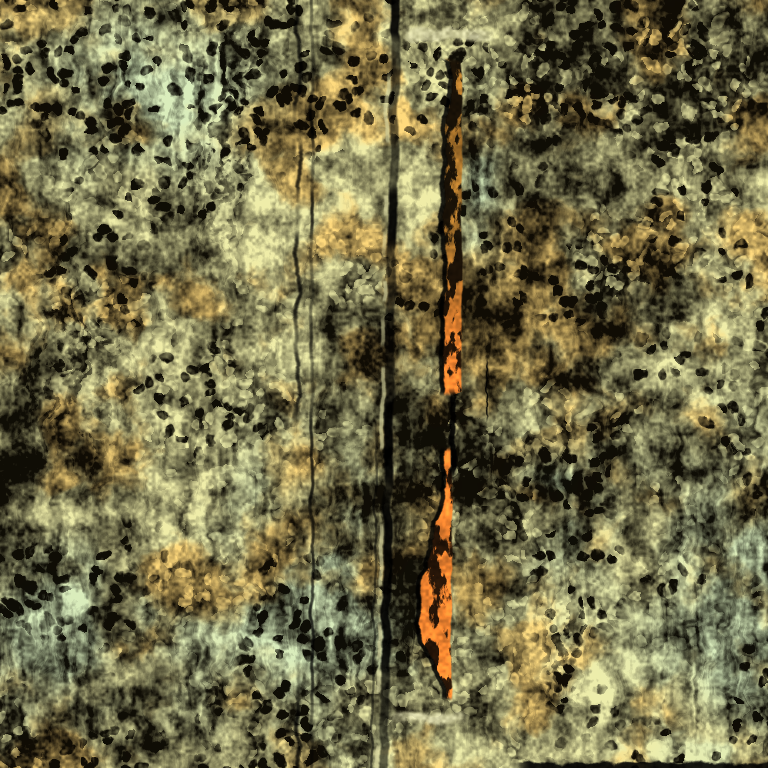
A Shadertoy shader for this texture:

```glsl
float hash(vec2 p) {
    vec3 q = fract(p.xyx * vec3(0.1031, 0.1030, 0.0973));
    q += dot(q, q.yzx + 33.33);
    return fract((q.x + q.y) * q.z);
}

float noise(vec2 p) {
    vec2 i = floor(p), f = fract(p);
    f = f * f * (3.0 - 2.0 * f);
    return mix(mix(hash(i), hash(i + vec2(1, 0)), f.x),
               mix(hash(i + vec2(0, 1)), hash(i + vec2(1, 1)), f.x), f.y);
}

float fbm(vec2 p) {
    float sum = 0.0, weight = 0.516;
    for (int i = 0; i < 5; i++) {
        sum += weight * noise(p);
        p = mat2(1.6, 1.2, -1.2, 1.6) * p + 17.3;
        weight *= 0.5;
    }
    return sum;
}

// Distance to the nearest scattered chip centre, and that chip's random value
vec2 chips(vec2 p) {
    vec2 cell = floor(p), nearest = vec2(9.0, 0.0);
    for (int y = -1; y <= 1; y++)
    for (int x = -1; x <= 1; x++) {
        vec2 c = cell + vec2(x, y);
        vec2 centre = c + vec2(hash(c), hash(c + 57.0));
        float d = length(p - centre);
        if (d < nearest.x) nearest = vec2(d, hash(c + 113.0));
    }
    return nearest;
}

float band(float x, float lo, float hi, float soft) {
    return smoothstep(lo - soft, lo + soft, x) * (1.0 - smoothstep(hi - soft, hi + soft, x));
}

float blob(vec2 p, vec2 centre, vec2 size) {
    vec2 d = (p - centre) / size;
    return exp(-dot(d, d));
}

void mainImage(out vec4 fragColor, in vec2 fragCoord) {
    vec2 uv = fragCoord / iResolution.xy;
    vec2 warp = vec2(fbm(uv * 40.0), fbm(uv * 40.0 + 71.0)) - 0.5;
    vec2 p = uv + 0.02 * warp;

    // Bare bluish areas, where streaks replace the flaking
    float bare = blob(uv, vec2(0.40, 0.22), vec2(0.17, 0.16))
               + blob(uv, vec2(0.98, 0.20), vec2(0.14, 0.20))
               + blob(uv, vec2(0.20, 0.88), vec2(0.13, 0.10))
               + blob(uv, vec2(0.63, 0.77), vec2(0.03, 0.09))
               + blob(uv, vec2(0.72, 0.34), vec2(0.08, 0.07))
               + blob(uv, vec2(0.08, 0.18), vec2(0.12, 0.10));
    bare = clamp(bare * 1.3 * smoothstep(0.25, 0.6, fbm(uv * 12.0 + 5.0)), 0.0, 1.0);

    // Weathered tone: broad stains, mottling, grain and vertical streaks
    float stain = fbm(p * 5.5 + 3.0);
    float mottle = fbm(p * 42.0 + 20.0);
    float grain = noise(uv * 230.0) - 0.5;
    float streak = fbm(vec2(p.x * 130.0, uv.y * 9.0)) - 0.5;
    float tone = 0.49 + 1.25 * (stain - 0.5) + 1.25 * (mottle - 0.5) + 0.35 * grain;
    tone += streak * mix(0.5, 1.1, bare) + 0.09 * bare;
    tone -= 0.22 * blob(uv, vec2(0.57, 0.50), vec2(0.05, 0.13));
    tone -= 0.20 * blob(uv, vec2(0.86, 0.58), vec2(0.07, 0.09));
    tone -= 0.15 * blob(uv, vec2(0.13, 0.77), vec2(0.09, 0.07));
    tone += 0.15 * blob(uv, vec2(0.72, 0.65), vec2(0.10, 0.06));

    // Crisp pale flakes and black pits
    vec2 flake = chips(p * 75.0);
    vec2 pit = chips(p * 62.0 + 31.0);
    float flaking = smoothstep(0.42, 0.58, fbm(uv * 9.0 + 40.0)) * (1.0 - 0.7 * bare);
    float flakeMask = (1.0 - smoothstep(0.42, 0.58, flake.x)) * step(0.55, flake.y) * flaking;
    tone = mix(tone, 0.70 + 0.25 * flake.y + 0.5 * grain, 0.62 * flakeMask);
    float pitting = smoothstep(0.40, 0.62, fbm(uv * 8.0 + 80.0));
    float pitMask = (1.0 - smoothstep(0.32, 0.50, pit.x)) * step(0.62, pit.y) * pitting;
    tone -= 0.65 * pitMask;

    // Dark brushed scratches, slightly slanted
    float scratch = noise(vec2((uv.x - 0.12 * uv.y) * 130.0, uv.y * 14.0) + 60.0 * warp * 0.1);
    float scratched = blob(uv, vec2(0.29, 0.86), vec2(0.04, 0.17))
                    + blob(uv, vec2(0.73, 0.16), vec2(0.025, 0.07))
                    + 0.6 * blob(uv, vec2(0.10, 0.52), vec2(0.07, 0.14));
    tone -= 0.6 * scratched * smoothstep(0.45, 0.7, scratch);
    tone = clamp(tone, 0.0, 1.0);

    // Olive to cream, tinted ochre or grey-blue
    vec3 color = mix(vec3(0.06, 0.05, 0.02), vec3(0.94, 0.93, 0.66), tone);
    float ochre = smoothstep(0.46, 0.64, fbm(p * 13.0 + 90.0)) * (1.0 - bare);
    color *= mix(vec3(1.0), vec3(1.07, 0.92, 0.74), ochre);
    color = mix(color, color * vec3(0.91, 1.0, 1.12), bare);

    // Pale scraped bars
    float rough = 0.012 * (fbm(uv * 60.0) - 0.5);
    float bars = band(uv.x + rough, 0.53, 0.64, 0.010) * band(uv.y + rough, 0.948, 0.962, 0.003)
               + band(uv.x + rough, 0.515, 0.60, 0.015) * band(uv.y + rough, 0.059, 0.071, 0.004);
    color = mix(color, vec3(0.86, 0.85, 0.66) + 0.25 * grain, 0.8 * bars);

    // Main groove with a lit left lip, and two thin seams
    float wobble = 0.008 * (fbm(vec2(uv.y * 35.0, 4.0)) - 0.5);
    float g = uv.x - 0.498 - 0.016 * uv.y + wobble;
    float lip = band(g, -0.010, -0.005, 0.0015) * smoothstep(0.38, 0.55, noise(uv * vec2(20.0, 45.0)));
    color = mix(color, vec3(0.84, 0.83, 0.62), 0.65 * lip);
    float wear = smoothstep(0.22, 0.42, noise(vec2(uv.y * 14.0, 8.0)));
    color *= 1.0 - 0.92 * band(g, -0.004, 0.007, 0.002) * mix(0.65, 1.0, wear);
    color *= 1.0 - 0.5 * band(g, -0.016, -0.013, 0.001) * (1.0 - smoothstep(0.35, 0.5, uv.y));
    float seamWear = smoothstep(0.25, 0.6, noise(vec2(uv.y * 18.0, 30.0)));
    color *= 1.0 - 0.75 * band(uv.x + wobble, 0.404, 0.408, 0.0015) * mix(0.5, 1.0, seamWear);
    color *= 1.0 - 0.75 * band(uv.x + 2.0 * wobble, 0.385, 0.390, 0.002) * (1.0 - 0.8 * seamWear);

    // Rust strip: narrow above, swelling to a spear point below
    float jag = 0.014 * (fbm(vec2(uv.y * 38.0, 12.0)) - 0.5);
    float upper = band(uv.y, 0.487, 0.922, 0.004);
    float lower = band(uv.y, 0.09, 0.415, 0.004);
    float swell = smoothstep(0.085, 0.20, uv.y) * (1.0 - smoothstep(0.20, 0.40, uv.y));
    float taper = 1.0 - smoothstep(0.80, 0.925, uv.y);
    float right = mix(0.588, 0.601, upper);
    float left = mix(0.580 - 0.034 * swell, 0.588 - 0.010 * taper, upper) + jag;
    float strip = max(upper, lower);
    float rust = band(uv.x, left, right + 0.4 * jag, 0.0015) * strip;
    float rim = band(uv.x, left - 0.005, left + 0.001, 0.0015) * strip;
    float aged = smoothstep(0.52, 0.70, uv.y);
    vec3 rustColor = mix(vec3(0.95, 0.52, 0.19), vec3(0.66, 0.45, 0.17), aged);
    rustColor *= 0.72 + 0.6 * mottle + 0.35 * grain;
    float rot = smoothstep(0.54, 0.66, fbm(uv * vec2(90.0, 45.0) + 8.0) + 0.10 * aged);
    rustColor *= 1.0 - 0.85 * rot;
    color = mix(color, rustColor, rust);
    color *= 1.0 - 0.85 * rim;

    // Cracks and the dark lower edge
    float crack = band(uv.x + jag, 0.585, 0.592, 0.0015) * band(uv.y, 0.38, 0.49, 0.01);
    crack += band(uv.x + jag, 0.632, 0.634, 0.001) * band(uv.y, 0.455, 0.53, 0.01);
    crack += band(uv.y + rough, -0.1, 0.007, 0.002) * smoothstep(0.66, 0.69, uv.x);
    color *= 1.0 - 0.9 * min(crack, 1.0);

    fragColor = vec4(clamp(color, 0.0, 1.0), 1.0);
}
```
